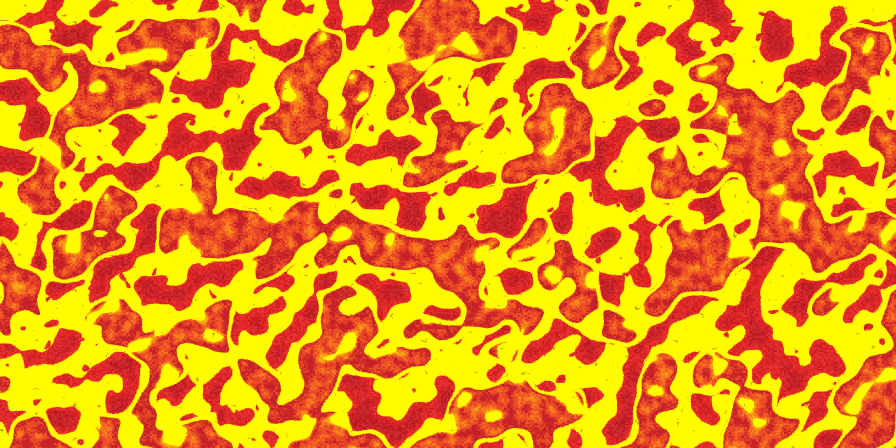
Give the GLSL for this texture, as a Shadertoy shader.

```glsl
// Yellow ground with a grainy, mottled red-orange network and scattered crimson islands.
#define NET_SCALE 6.5
#define NET_LEVEL 0.11
#define ISLAND_SCALE 15.0
#define ISLAND_LEVEL 0.04
#define HOLE_SCALE 19.0
#define HOLE_LEVEL 0.28
#define MOTTLE_SCALE 38.0
#define GRAIN_SCALE 256.0
#define STRETCH 0.82
#define TILT 0.6

const vec3 YELLOW  = vec3(1.00, 0.99, 0.00);
const vec3 AMBER   = vec3(0.96, 0.66, 0.08);
const vec3 ORANGE  = vec3(0.97, 0.48, 0.12);
const vec3 VERMIL  = vec3(0.93, 0.30, 0.15);
const vec3 SCARLET = vec3(0.88, 0.16, 0.16);
const vec3 CRIMSON = vec3(0.77, 0.13, 0.16);
const vec3 OLIVE   = vec3(0.66, 0.60, 0.05);

float hash(vec2 p) {
    return fract(sin(dot(p, vec2(127.1, 311.7))) * 43758.5453);
}

// Dot product of a random unit gradient with the offset from its corner
float corner(vec2 cell, vec2 offset) {
    float angle = 6.2832 * hash(cell);
    return dot(vec2(cos(angle), sin(angle)), offset);
}

float gradientNoise(vec2 p) {
    vec2 i = floor(p), f = p - i;
    vec2 u = f * f * f * (f * (f * 6.0 - 15.0) + 10.0);
    vec2 e = vec2(1.0, 0.0);
    return mix(mix(corner(i, f), corner(i + e.xy, f - e.xy), u.x),
               mix(corner(i + e.yx, f - e.yx), corner(i + e.xx, f - e.xx), u.x), u.y);
}

// Coverage of the region where the field is positive, with a grainy edge
float cover(float field, float grain) {
    return clamp(field / max(fwidth(field), 1e-4) + 0.5 + 0.6 * grain, 0.0, 1.0);
}

// Dark red through orange to amber
vec3 heatColor(float heat) {
    vec3 c = mix(CRIMSON, VERMIL, smoothstep(0.05, 0.36, heat));
    c = mix(c, ORANGE, smoothstep(0.38, 0.62, heat));
    return mix(c, AMBER, smoothstep(0.64, 0.88, heat));
}

void mainImage(out vec4 fragColor, in vec2 fragCoord) {
    vec2 p = fragCoord / iResolution.y;
    float grain = hash(floor(p * GRAIN_SCALE)) - 0.5;

    // Tilted, slightly stretched space makes the features lean
    float c = cos(TILT), s = sin(TILT);
    vec2 q = vec2((c * p.x + s * p.y) * STRETCH, c * p.y - s * p.x) + 3.7;

    // Network and the round holes in it
    float base = gradientNoise(q * NET_SCALE)
               + 0.55 * gradientNoise(q * 15.0 + 31.3);
    float net = base - NET_LEVEL;
    float hole = gradientNoise(q * HOLE_SCALE + 57.9) - HOLE_LEVEL;

    // Islands and small dots, kept clear of the network
    float gate = 2.0 * smoothstep(-0.04, 0.15, base);
    float island = gradientNoise(q * ISLAND_SCALE + 83.1)
                 + 0.3 * gradientNoise(q * 30.0 + 11.7) - ISLAND_LEVEL;
    float dots = gradientNoise(q * 34.0 + 19.4) - 0.45;
    island = max(island, dots) - gate;

    // Ground with faint clustered specks
    float speck = smoothstep(0.42, 0.52, gradientNoise(p * 55.0 + 7.3));
    vec3 color = mix(YELLOW, OLIVE, 0.7 * speck * step(0.0, grain));

    // Islands darken towards the middle
    vec3 islandColor = mix(SCARLET, CRIMSON, smoothstep(0.10, 0.36, island));
    islandColor += 0.10 * grain;
    color = mix(color, islandColor, cover(island, grain));

    // Network: dark rim, orange mottles, bright halo round each hole
    float mottle = gradientNoise(p * MOTTLE_SCALE + 41.2);
    float heat = 0.10 + 0.24 * smoothstep(0.0, 0.16, net)
               + 0.7 * mottle * smoothstep(0.0, 0.12, net)
               + 0.32 * grain
               + 0.5 * smoothstep(-0.15, 0.02, hole);
    float netCover = cover(net, grain) * (1.0 - cover(hole, grain));
    color = mix(color, heatColor(heat), netCover);

    fragColor = vec4(clamp(color, 0.0, 1.0), 1.0);
}
```
